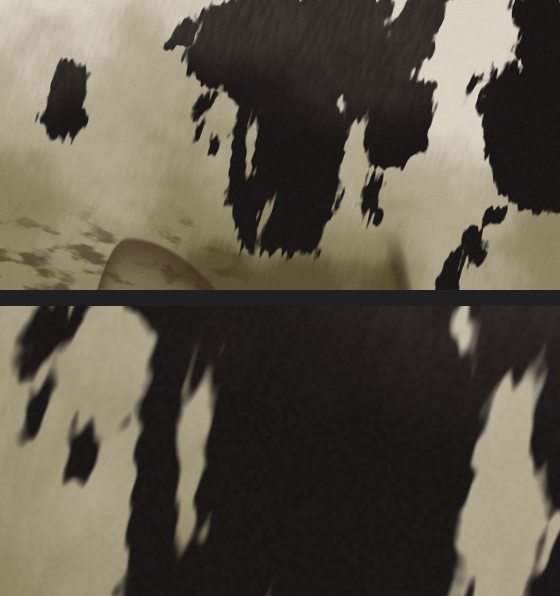
Top, the full canvas; bottom, a detail of the centre.
Give the GLSL for this texture, as a WebGL 1 fragment shader.

```glsl
precision highp float;
uniform vec2 u_resolution;

const vec3 BLACK_HAIR = vec3(0.105, 0.088, 0.086);
const vec3 SHEEN      = vec3(0.235, 0.210, 0.190);
const vec3 OLIVE      = vec3(0.36, 0.32, 0.20);
const vec3 KHAKI      = vec3(0.55, 0.51, 0.38);
const vec3 CREAM      = vec3(0.69, 0.65, 0.55);
const vec3 PALE       = vec3(0.85, 0.82, 0.76);
const vec3 DIRT       = vec3(0.25, 0.19, 0.12);

float hash(vec2 p) {
  vec3 q = fract(vec3(p.xyx) * 0.1031);
  q += dot(q, q.yzx + 33.33);
  return fract((q.x + q.y) * q.z);
}

float noise(vec2 p) {
  vec2 i = floor(p), f = fract(p);
  f = f * f * (3.0 - 2.0 * f);
  return mix(mix(hash(i), hash(i + vec2(1, 0)), f.x),
             mix(hash(i + vec2(0, 1)), hash(i + vec2(1, 1)), f.x), f.y);
}

float fbm(vec2 p) {
  float sum = 0.0, amp = 0.5;
  for (int i = 0; i < 4; i++) {
    sum += amp * noise(p);
    p = p * 2.03 + 17.0;
    amp *= 0.5;
  }
  return sum / 0.9375;
}

// Leaning, slightly squared ellipse; negative inside
float blob(vec2 p, vec2 center, vec2 radius, float lean) {
  vec2 d = p - center;
  d.x -= lean * d.y;
  vec2 q = abs(d / radius);
  float k = pow(dot(q * q, q) + 1e-5, 1.0 / 3.0);
  return (k - 1.0) * min(radius.x, radius.y);
}

float smoothMin(float a, float b, float k) {
  float h = max(k - abs(a - b), 0.0) / k;
  return min(a, b) - 0.25 * h * h * k;
}

// Large patches, then the smaller spots around them
float patches(vec2 p) {
  float d = blob(p, vec2(1.0, 0.84), vec2(0.35, 0.19), 0.1);
  d = smoothMin(d, blob(p, vec2(0.99, 0.44), vec2(0.19, 0.33), 0.07), 0.03);
  d = smoothMin(d, blob(p, vec2(1.40, 0.85), vec2(0.095, 0.26), 0.6), 0.03);
  d = smoothMin(d, blob(p, vec2(1.38, 0.58), vec2(0.12, 0.15), 0.2), 0.03);
  d = max(d, -blob(p, vec2(0.87, 0.50), vec2(0.018, 0.085), 0.1));
  d = max(d, -blob(p, vec2(0.905, 0.17), vec2(0.012, 0.10), 0.15));
  d = min(d, blob(p, vec2(1.87, 0.52), vec2(0.19, 0.26), -0.15));
  d = min(d, blob(p, vec2(1.87, 0.86), vec2(0.10, 0.17), -0.1));
  d = min(d, blob(p, vec2(0.235, 0.65), vec2(0.075, 0.125), 0.3));
  d = min(d, blob(p, vec2(0.63, 0.88), vec2(0.05, 0.05), 0.3));
  d = min(d, blob(p, vec2(1.285, 0.325), vec2(0.034, 0.075), 0.25));
  for (int i = 0; i < 3; i++) {
    float t = float(i) * 0.5;
    vec2 size = vec2(0.036, mix(0.07, 0.035, t));
    d = min(d, blob(p, mix(vec2(1.55, 0.07), vec2(1.71, 0.25), t), size, 0.35));
  }
  for (int i = 0; i < 5; i++) {
    float n = float(i);
    vec2 scatter = vec2(hash(vec2(n, 3.0)), hash(vec2(n, 8.0))) - 0.5;
    vec2 size = vec2(0.016, 0.026) + 0.018 * hash(vec2(n, 5.0));
    d = min(d, blob(p, vec2(0.71, 0.56) + scatter * vec2(0.13, 0.2), size, 0.4));
  }
  return min(d, blob(p, vec2(1.645, 0.715), vec2(0.018, 0.042), 0.4));
}

vec3 paleCoat(float t) {
  vec3 c = mix(OLIVE, KHAKI, smoothstep(0.0, 0.33, t));
  c = mix(c, CREAM, smoothstep(0.33, 0.66, t));
  return mix(c, PALE, smoothstep(0.66, 1.0, t));
}

void main() {
  vec2 p = gl_FragCoord.xy / u_resolution.y;
  vec2 hair = vec2(p.x - 0.3 * p.y, p.y);
  float soft = fbm(p * 3.2 + 4.0) - 0.5;
  float strands = noise(hair * vec2(95.0, 24.0)) - 0.5;

  // Light from above, with shadow under the belly
  float light = 0.27 + 0.6 * p.y + 0.65 * soft + 0.05 * strands;
  light += 0.24 * smoothstep(1.3, 1.55, p.x) * (1.0 - smoothstep(1.65, 1.9, p.x));
  float belly = smoothstep(0.5, 0.8, p.x) * (1.0 - smoothstep(1.33, 1.41, p.x));
  light -= 0.35 * belly * (1.0 - smoothstep(0.0, 0.25, p.y));
  vec3 color = paleCoat(light);

  // Fold of the leg and the dark crease beside the hind leg
  float across = p.x - 0.44;
  float fold = 0.18 - across * across * (across < 0.0 ? 16.0 : 1.9) - p.y;
  float inside = smoothstep(-0.006, 0.012, fold);
  color = mix(color, mix(DIRT, KHAKI, smoothstep(0.0, 0.16, fold) * 0.7), inside * 0.75);
  float crease = blob(p, vec2(1.385, 0.02), vec2(0.025, 0.11), -0.2);
  color = mix(color, DIRT, 0.8 * (1.0 - smoothstep(-0.02, 0.02, crease)));

  // Mud streaks low on the flank
  float mud = smoothstep(0.58, 0.75, fbm(vec2(p.x + p.y, p.y) * vec2(9.0, 17.0)));
  mud *= (1.0 - smoothstep(0.12, 0.34, p.y)) * (1.0 - smoothstep(0.7, 0.95, p.x));
  color = mix(color, DIRT, 0.65 * mud);

  // Ragged patch edges follow the hair
  vec2 wobble = vec2(fbm(p * 9.0), fbm(p * 9.0 + 31.0)) - 0.5;
  float edge = patches(p + 0.07 * wobble);
  edge += 0.022 * strands + 0.022 * (noise(hair * vec2(38.0, 11.0)) - 0.5);
  float gloss = smoothstep(0.55, 0.95, p.y + 0.5 * soft) * (1.0 - smoothstep(1.4, 1.8, p.x));
  vec3 dark = mix(BLACK_HAIR, SHEEN, gloss * (0.85 + 0.4 * strands));
  color = mix(dark, color, smoothstep(-0.007, 0.007, edge));

  // Fine grain
  color += 0.022 * (noise(p * 210.0) - 0.5);
  gl_FragColor = vec4(color, 1.0);
}
```
